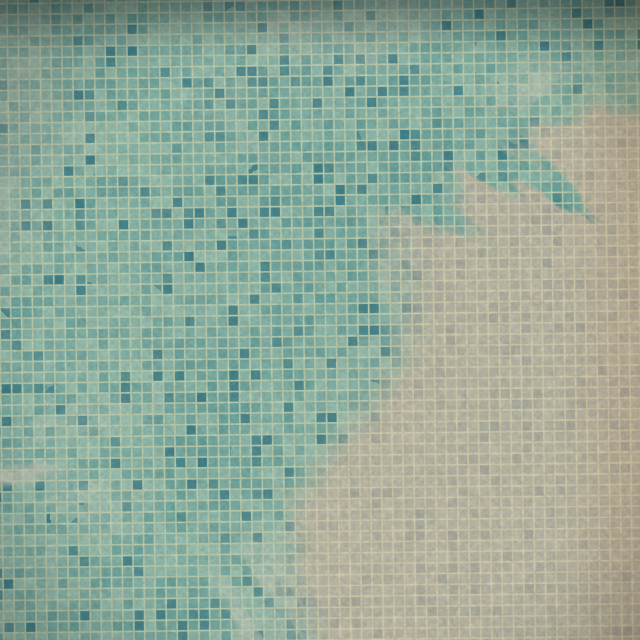
This texture is drawn by a Shadertoy shader. Its source:

```glsl
// Small teal mosaic tiles of a pool floor, fading into pale sand with foam streaks.

const float TILES = 59.0;          // repeats across and down
const float TILT = 0.012;          // slight rotation of the grid, radians
const float GROUT_HALF = 0.075;    // half the grout width, in tiles
const float EDGE_SOFT = 0.07;      // least edge softness, in tiles
const float DARK_SHARE = 0.13;     // share of strongly coloured tiles
const float GRAIN = 0.07;          // fine speckle strength

const vec3 TILE_LIGHT = vec3(0.57, 0.71, 0.65);
const vec3 TILE_MID   = vec3(0.40, 0.61, 0.585);
const vec3 TILE_DARK  = vec3(0.25, 0.49, 0.52);
const vec3 GROUT_WET  = vec3(0.69, 0.765, 0.655);
const vec3 SAND_TILE  = vec3(0.715, 0.695, 0.625);
const vec3 SAND_DARK  = vec3(0.63, 0.63, 0.58);
const vec3 SAND_GROUT = vec3(0.785, 0.755, 0.645);
const vec3 FOAM       = vec3(0.755, 0.76, 0.69);

float hash(vec2 p) {
    return fract(sin(dot(p, vec2(127.1, 311.7))) * 43758.5453);
}

float noise(vec2 p) {
    vec2 i = floor(p), f = fract(p);
    f = f * f * (3.0 - 2.0 * f);
    return mix(mix(hash(i), hash(i + vec2(1, 0)), f.x),
               mix(hash(i + vec2(0, 1)), hash(i + vec2(1, 1)), f.x), f.y);
}

float fbm(vec2 p) {
    float sum = 0.0, amp = 0.5;
    for (int i = 0; i < 4; i++) {
        sum += amp * noise(p);
        p = p * 2.03 + 17.3;
        amp *= 0.5;
    }
    return sum / 0.9375;
}

vec2 rotate(vec2 p, float a) {
    float c = cos(a), s = sin(a);
    return vec2(c * p.x + s * p.y, c * p.y - s * p.x);
}

// Noise drawn out along the direction of the given angle
float streaks(vec2 p, float angle, vec2 scale) {
    vec2 q = rotate(p, angle) + 0.035 * noise(p * 7.0);
    return fbm(q * scale);
}

// Soft round spot, 1 at the centre
float spot(vec2 p, vec2 centre, vec2 radius) {
    vec2 q = (p - centre) / radius;
    return exp(-dot(q, q));
}

// 0 in the water, 1 on the pale sand
float sandMask(vec2 p) {
    float shoreX = mix(0.475, 0.625, smoothstep(0.18, 0.5, p.y));
    float shoreY = mix(0.63, 0.82, smoothstep(0.58, 1.0, p.x));
    float inside = min(p.x - shoreX, shoreY - p.y);
    inside += 0.07 * (fbm(p * 9.0) - 0.5);
    float ripple = streaks(p, -0.75, vec2(5.0, 24.0)) - 0.53;
    inside += 0.75 * ripple * spot(p, vec2(0.88, 0.69), vec2(0.22, 0.12));
    return smoothstep(-0.05, 0.045, inside);
}

float foamMask(vec2 p) {
    float left = smoothstep(0.45, 0.72, streaks(p, 0.22, vec2(3.0, 19.0)))
               * smoothstep(0.26, 0.03, p.x) * smoothstep(0.50, 0.38, p.y);
    float bottom = smoothstep(0.44, 0.64, streaks(p, -1.1, vec2(4.0, 28.0)))
                 * spot(p, vec2(0.43, 0.04), vec2(0.08, 0.11));
    float upper = smoothstep(0.46, 0.66, streaks(p, 0.6, vec2(5.0, 22.0)))
                * (spot(p, vec2(0.89, 0.85), vec2(0.09, 0.05))
                 + spot(p, vec2(0.02, 0.82), vec2(0.05, 0.04)));
    return clamp(left + bottom + upper, 0.0, 1.0);
}

void mainImage(out vec4 fragColor, in vec2 fragCoord) {
    vec2 uv = fragCoord / iResolution.xy;

    // Tile grid
    vec2 grid = (rotate(uv - 0.5, TILT) + 0.5) * TILES;
    vec2 id = floor(grid);
    vec2 toEdge = 0.5 - abs(fract(grid) - 0.5);
    float soft = max(EDGE_SOFT, 0.7 * TILES / iResolution.y);
    vec2 cover = smoothstep(GROUT_HALF - soft, GROUT_HALF + soft, toEdge);
    float tile = cover.x * cover.y;

    // Tone of each tile, with darker tiles gathering in loose patches
    float patches = fbm(uv * 6.0 + 3.0);
    float tone = clamp(hash(id) + 0.9 * (patches - 0.5), 0.0, 1.0);
    float strong = step(1.0 - DARK_SHARE * 2.0 * patches, hash(id + 71.7));
    strong *= 0.55 + 0.45 * hash(id + 23.1);
    vec3 wetTile = mix(mix(TILE_LIGHT, TILE_MID, tone), TILE_DARK, strong);
    vec3 dryTile = mix(SAND_TILE, SAND_DARK, 0.25 * tone + 0.5 * strong);

    // Water, haze, foam and sand
    vec3 wet = mix(GROUT_WET, wetTile, tile);
    vec3 dry = mix(SAND_GROUT, dryTile, tile);
    float haze = 0.32 * smoothstep(0.48, 0.8, fbm(uv * 5.0 + 41.0));
    wet = mix(wet, FOAM, max(haze, 0.75 * foamMask(uv)));
    vec3 color = mix(wet, dry, sandMask(uv) * 0.95);

    // Worn speckle and darkened borders
    color *= 1.0 + GRAIN * (noise(uv * 300.0) + noise(uv * 170.0) - 1.0);
    float corner = smoothstep(0.45, 0.75, length(uv - vec2(0.53, 0.47)));
    color *= 1.0 - 0.20 * corner;
    color *= 1.0 - 0.32 * smoothstep(0.90, 1.02, uv.y);
    color *= mix(vec3(1), vec3(0.98, 0.94, 0.91), smoothstep(0.85, 1.0, uv.x));

    fragColor = vec4(color, 1.0);
}
```
